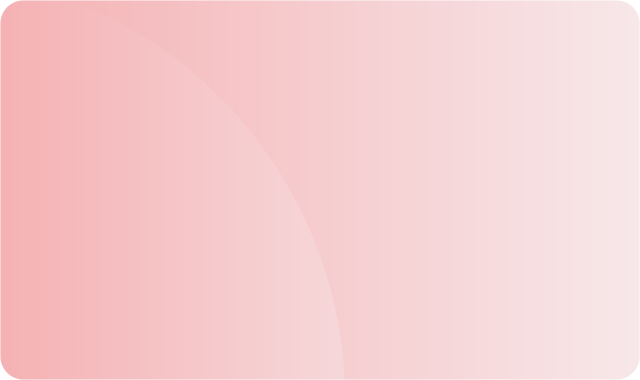
This background is drawn by a Shadertoy shader. Its source:

```glsl
// A rounded card filled with a rose gradient that pales from left to right.
// A large disc rises from the lower left; inside it the same gradient runs
// faster, so its rim is faint at the top and clear at the bottom.

// Lengths are fractions of the canvas width.
const vec3 ROSE = vec3(0.960, 0.695, 0.705);
const vec3 BLUSH = vec3(0.969, 0.908, 0.914);
const vec3 PAPER = vec3(1.0);

const float CARD_INSET = 0.0007;
const float CORNER_RADIUS = 0.036;

const vec2 DISC_CENTRE = vec2(-0.1302, -0.0313);
const float DISC_RADIUS = 0.6693;
const float DISC_GAIN = 1.30; // gradient speed inside the disc

float roundedBox(vec2 p, vec2 halfSize, float radius) {
    vec2 q = abs(p) - halfSize + radius;
    return length(max(q, 0.0)) + min(max(q.x, q.y), 0.0) - radius;
}

// Antialiased coverage of a signed distance, one pixel wide.
float coverage(float dist, float pixel) {
    return clamp(0.5 - dist / pixel, 0.0, 1.0);
}

void mainImage(out vec4 fragColor, in vec2 fragCoord) {
    float pixel = 1.0 / iResolution.x;
    vec2 p = fragCoord * pixel;
    vec2 halfCanvas = 0.5 * iResolution.xy * pixel;

    // Gradient, advanced faster inside the disc
    float disc = coverage(length(p - DISC_CENTRE) - DISC_RADIUS, pixel);
    float progress = p.x * mix(1.0, DISC_GAIN, disc);
    vec3 colour = mix(ROSE, BLUSH, clamp(progress, 0.0, 1.0));

    // Card outline over the paper
    float card = roundedBox(p - halfCanvas, halfCanvas - CARD_INSET, CORNER_RADIUS);
    colour = mix(PAPER, colour, coverage(card, pixel));

    fragColor = vec4(colour, 1.0);
}
```
